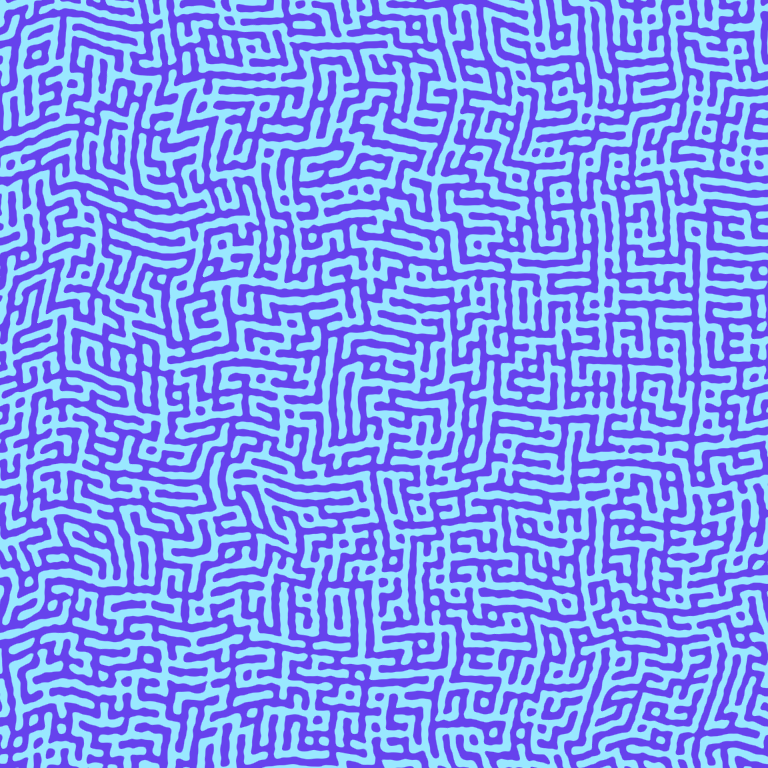
Write a three.js fragment shader that draws this pattern.

```glsl
// Labyrinth of wobbly, round-ended violet and pale blue stripes of even width.
varying vec2 vUv;

vec2 hash2(vec2 p) {
  return fract(sin(vec2(dot(p, vec2(127.1, 311.7)), dot(p, vec2(269.5, 183.3)))) * 43758.5453);
}

float gradientNoise(vec2 p) {
  vec2 i = floor(p), f = p - i;
  vec2 u = f * f * f * (f * (f * 6.0 - 15.0) + 10.0);
  vec2 e = vec2(0.0, 1.0);
  float a = dot(hash2(i) * 2.0 - 1.0, f);
  float b = dot(hash2(i + e.yx) * 2.0 - 1.0, f - e.yx);
  float c = dot(hash2(i + e.xy) * 2.0 - 1.0, f - e.xy);
  float d = dot(hash2(i + e.yy) * 2.0 - 1.0, f - e.yy);
  return mix(mix(a, b, u.x), mix(c, d, u.x), u.y);
}

// Even-even nodes are violet, odd-odd nodes pale. Every second violet node
// owns its four links and paints two of them violet, as a bar or a corner,
// so that both colours stay evenly spread.
float nodeSign(vec2 node) {
  vec2 parity = mod(node, 2.0);
  if (parity.x == parity.y) return 1.0 - 2.0 * parity.x;

  vec2 owner = node - parity;
  if (mod(0.5 * (owner.x + owner.y), 2.0) > 0.5) owner = node + parity;
  vec2 arm = node - owner;
  vec2 pick = hash2(owner + 57.0);
  vec2 corner = sign(hash2(owner + 19.0) - 0.5);

  float lean = 1.3 * gradientNoise(owner * 0.11 + 5.3);
  bool horizontal = pick.y < 0.5 + lean;
  bool violet = pick.x < 0.6 ? (parity.x > 0.5) == horizontal : dot(arm, corner) > 0.0;
  if (hash2(node + 83.0).x < 0.08) violet = !violet;
  return violet ? 1.0 : -1.0;
}

// Sum of signed blobs on a jittered lattice. Each blob has a wide ring of the
// opposite sign, which thins clumps and swells lone dots to one common width.
float mazeField(vec2 q) {
  vec2 base = floor(q + 0.5);
  float sum = 0.0;
  for (int y = -3; y <= 3; y++) {
    for (int x = -3; x <= 3; x++) {
      vec2 node = base + vec2(float(x), float(y));
      vec2 d = q - node - (hash2(node) - 0.5) * 0.4;
      float r2 = dot(d, d);
      sum += nodeSign(node) * (exp(-2.4 * r2) - 0.375 * exp(-0.9 * r2));
    }
  }
  return sum;
}

void main() {
  vec2 p = vUv;

  // Cross shears tilt the stripes, less so right of centre
  vec2 fromUpright = (p - vec2(0.8, 0.58)) * vec2(2.6, 3.6);
  float bend = 5.2 - 3.7 * exp(-dot(fromUpright, fromUpright));
  vec2 q = p * 106.0;
  q.y += bend * gradientNoise(p * vec2(8.0, 2.0) + 3.7);
  q.x += bend * gradientNoise(p * vec2(2.0, 8.0) + 41.3);

  // One smooth step of little more than a screen dot across the edge
  float field = mazeField(q);
  float slope = 1.3 * max(length(vec2(dFdx(field), dFdy(field))), 0.015);
  float violetShare = clamp(field / slope + 0.5, 0.0, 1.0);
  vec3 paleBlue = vec3(0.60, 0.91, 1.00);
  vec3 violet = vec3(0.40, 0.26, 0.93);
  gl_FragColor = vec4(mix(paleBlue, violet, violetShare), 1.0);
}
```
